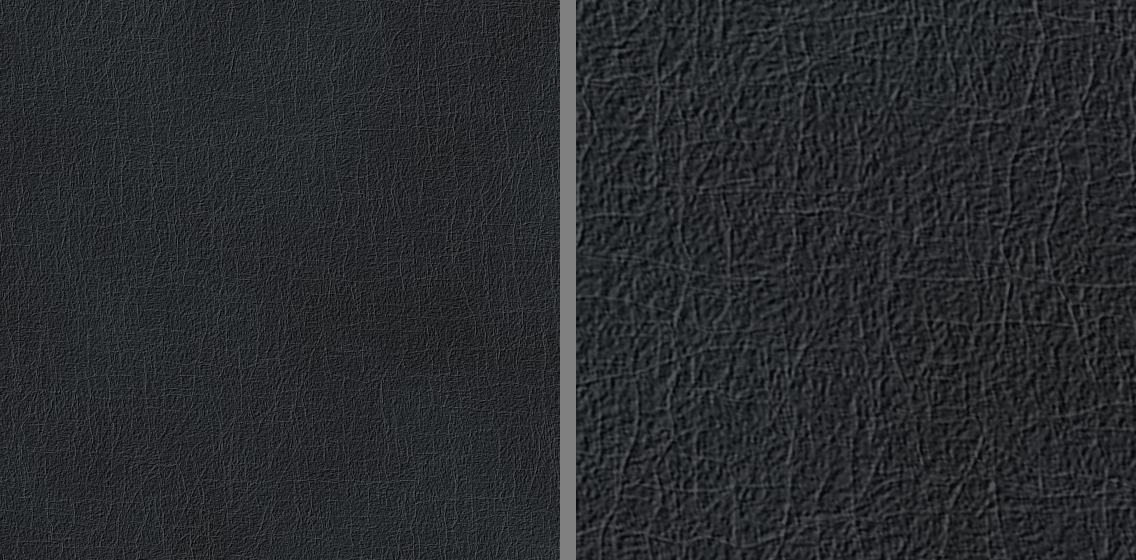
Left: the whole. Right: its middle third, enlarged.
This texture is drawn by a Shadertoy shader. Its source:

```glsl
// Dark blue-grey leather with fine embossed grain and a mesh of thin creases.

float hash(vec2 p) {
    vec3 q = fract(vec3(p.xyx) * vec3(0.1031, 0.1030, 0.0973));
    q += dot(q, q.yzx + 33.33);
    return fract((q.x + q.y) * q.z);
}

float noise(vec2 p) {
    vec2 cell = floor(p), f = fract(p);
    f = f * f * (3.0 - 2.0 * f);
    return mix(mix(hash(cell), hash(cell + vec2(1, 0)), f.x),
               mix(hash(cell + vec2(0, 1)), hash(cell + vec2(1, 1)), f.x), f.y);
}

// Wandering lines that lean right of vertical by an angle; breaks shorten them.
float creases(vec2 p, float angle, float count, float breaks, float seed) {
    float c = cos(angle), s = sin(angle);
    p = vec2(c * p.x - s * p.y, s * p.x + c * p.y);
    float column = floor(p.x * count), ridge = 0.0;
    for (int i = -1; i <= 1; i++) {
        float id = column + float(i);
        float lane = id * 17.0 + seed;
        float bend = 1.1 * (noise(vec2(lane, p.y * 9.0)) - 0.5)
                   + 0.3 * (noise(vec2(lane + 5.0, p.y * 50.0)) - 0.5);
        float x = (id + 0.5 + bend) / count;
        float strength = smoothstep(0.25, 0.7, noise(vec2(lane + 9.0, p.y * breaks)));
        float line = 1.0 - smoothstep(0.0002, 0.0018, abs(p.x - x));
        ridge = max(ridge, strength * line);
    }
    return ridge;
}

// Main mesh, short upright wrinkles, and slanted folds confined to patches.
float creaseMesh(vec2 p) {
    float folded = smoothstep(0.52, 0.75, noise(p * 4.5 + 12.0));
    float mesh = creases(p, 0.03, 30.0, 13.0, 101.0);
    mesh = max(mesh, 0.75 * creases(p, 1.55, 33.0, 14.0, 211.0));
    mesh = max(mesh, 0.75 * creases(p, -0.07, 58.0, 26.0, 307.0));
    mesh = max(mesh, 0.5 * creases(p, 1.6, 60.0, 30.0, 607.0));
    mesh = max(mesh, 0.85 * folded * creases(p, 0.5, 44.0, 18.0, 401.0));
    return max(mesh, 0.55 * folded * creases(p, 0.95, 30.0, 16.0, 503.0));
}

// Crisp grain that runs upright in some patches and level in others
float grain(vec2 p) {
    p += 0.003 * (vec2(noise(p * 70.0), noise(p * 70.0 + 31.0)) - 0.5);
    float upright = smoothstep(0.25, 0.55, noise(p * 22.0 + 50.0));
    float strokes = mix(noise(p * vec2(240, 420)), noise(p * vec2(440, 220)), upright);
    vec2 turned = vec2(0.8 * p.x - 0.6 * p.y, 0.6 * p.x + 0.8 * p.y);
    return 0.55 * strokes + 0.52 * noise(turned * 520.0 + 7.0);
}

float height(vec2 p) {
    return grain(p) + 0.34 * creaseMesh(p);
}

void mainImage(out vec4 fragColor, in vec2 fragCoord) {
    vec2 p = fragCoord / iResolution.y;

    // Relief lit from the upper left
    vec2 toLight = vec2(-0.001, 0.0007);
    float relief = height(p - toLight) - height(p + toLight);

    // Soft cloudy tone beneath the relief, with paler creases
    float cloud = noise(p * 5.0 + 3.0) + 0.5 * noise(p * 11.0) - 0.75;
    float tone = 0.149 + 0.025 * cloud + 0.235 * relief + 0.06 * creaseMesh(p);
    tone = clamp(tone, 0.03, 0.32);

    vec3 tint = vec3(0.0, 0.01, 0.021) + cloud * vec3(-0.004, 0.001, 0.004);
    fragColor = vec4(tone + tint, 1.0);
}
```
